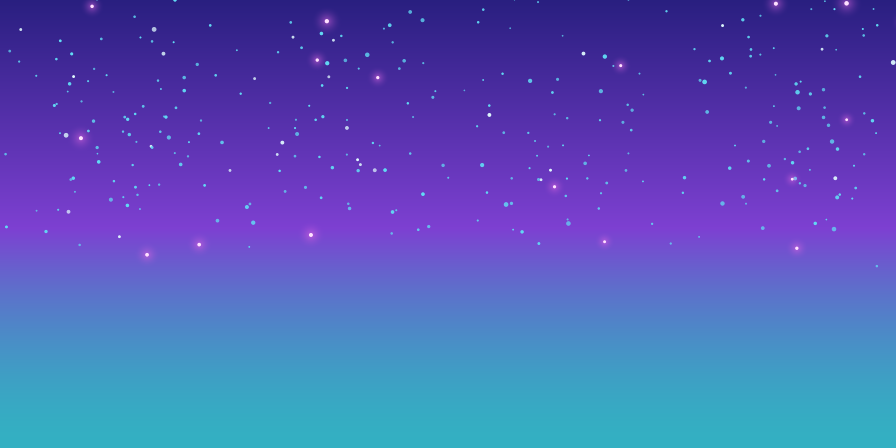
Write a WebGL 1 fragment shader that draws this background.

```glsl
precision highp float;
// Dusk sky: indigo falls through violet to teal, sprinkled with cyan stars
// and a few glowing pink ones. Stars are jittered points on hashed grids,
// gathered into loose columns by a cosine density and thinned at the horizon.

uniform vec2 u_resolution;

// Sky
const vec3 INDIGO = vec3(0.16, 0.12, 0.50);
const vec3 VIOLET = vec3(0.49, 0.25, 0.82);
const vec3 TEAL = vec3(0.20, 0.69, 0.76);
const float VIOLET_HEIGHT = 0.49;
const float TEAL_CURVE = 1.66;

// Stars: lengths are in canvas heights
const vec3 CYAN = vec3(0.38, 0.86, 0.96);
const vec3 PALE = vec3(0.88, 0.99, 1.0);
const vec3 PINK = vec3(0.86, 0.40, 0.88);
const vec3 PINK_CORE = vec3(1.0, 0.88, 1.0);
const float HALO_RADIUS = 0.038;
const float HALO_STRENGTH = 0.6;
const float CORE_RADIUS = 0.0052;
const float CLUSTER_COUNT = 4.0;
const float CLUSTER_START = 0.14;
const float STAR_FLOOR = 0.34;
const float STAR_FULL = 0.56;

float hash(vec2 p) {
  vec3 q = fract(vec3(p.xyx) * 0.1031);
  q += dot(q, q.yzx + 33.33);
  return fract((q.x + q.y) * q.z);
}

// Repeating columns, -1 between clusters and 1 at their centres
float clusterWave(float x) {
  return cos(6.28319 * CLUSTER_COUNT * (x - CLUSTER_START));
}

// Chance weight of a star at a point in 0..1 canvas space
float starDensity(vec2 uv) {
  float band = exp(-pow((uv.y - 0.68) / 0.22, 2.0));
  float columns = mix(0.55, 0.6 + 0.45 * clusterWave(uv.x), band);
  float horizon = smoothstep(STAR_FLOOR, STAR_FULL, uv.y);
  return columns * horizon * (0.5 + 0.7 * band);
}

// Antialiased disc coverage
float disc(float d, float radius) {
  float blur = 0.6 / u_resolution.y;
  return 1.0 - smoothstep(radius - blur, radius + blur, d);
}

// Jittered centre of a grid cell, kept clear of the cell borders
vec2 starCentre(vec2 cell, float size, float margin, float seed) {
  vec2 jitter = vec2(hash(cell + seed), hash(cell + seed + 17.3));
  return (cell + mix(vec2(margin), vec2(1.0 - margin), jitter)) * size;
}

// One layer of flat cyan and pale stars
vec3 addStars(vec3 colour, vec2 p, float aspect, float size,
              float chance, vec2 radii, float seed) {
  vec2 cell = floor(p / size);
  vec2 centre = starCentre(cell, size, 0.18, seed);
  float density = starDensity(centre / vec2(aspect, 1.0));
  float present = step(hash(cell + seed + 41.7), chance * density);
  float pick = hash(cell + seed + 63.1);
  float radius = mix(radii.x, radii.y, pick);
  float alpha = mix(0.7, 1.0, hash(cell + seed + 87.9));
  vec3 tint = mix(CYAN, PALE, step(0.9, pick));
  return mix(colour, tint, present * alpha * disc(length(p - centre), radius));
}

// Sparse pink stars with a soft halo, reaching a little below the others
vec3 addGlows(vec3 colour, vec2 p, float aspect, float size, float seed) {
  vec2 cell = floor(p / size);
  vec2 centre = starCentre(cell, size, 0.3, seed);
  vec2 uv = centre / vec2(aspect, 1.0);
  float chance = (0.26 + 0.14 * clusterWave(uv.x)) * step(STAR_FLOOR, uv.y);
  float present = step(hash(cell + seed + 29.9), chance);
  float scale = mix(0.5, 1.0, hash(cell + seed + 53.3));
  float d = length(p - centre);
  float halo = max(0.0, 1.0 - d / (HALO_RADIUS * scale));
  colour = mix(colour, PINK, present * HALO_STRENGTH * halo * halo);
  return mix(colour, PINK_CORE, present * disc(d, CORE_RADIUS * scale));
}

vec3 skyColour(float y) {
  float low = pow(clamp(y / VIOLET_HEIGHT, 0.0, 1.0), TEAL_CURVE);
  float high = clamp((y - VIOLET_HEIGHT) / (1.0 - VIOLET_HEIGHT), 0.0, 1.0);
  return mix(mix(TEAL, VIOLET, low), INDIGO, high);
}

void main() {
  vec2 p = gl_FragCoord.xy / u_resolution.y;
  float aspect = u_resolution.x / u_resolution.y;
  vec3 colour = skyColour(p.y);

  // Fine dust first, then fewer and larger stars
  for (int i = 0; i < 3; i++) {
    float layer = float(i);
    float size = 0.029 + 0.018 * layer;
    vec2 radii = vec2(0.0018, 0.0032) + vec2(0.0009, 0.0011) * layer;
    colour = addStars(colour, p, aspect, size, 0.25 + 0.04 * layer,
                      radii, 7.0 + 101.0 * layer);
  }
  colour = addGlows(colour, p, aspect, 0.13, 211.0);

  gl_FragColor = vec4(colour, 1.0);
}
```
